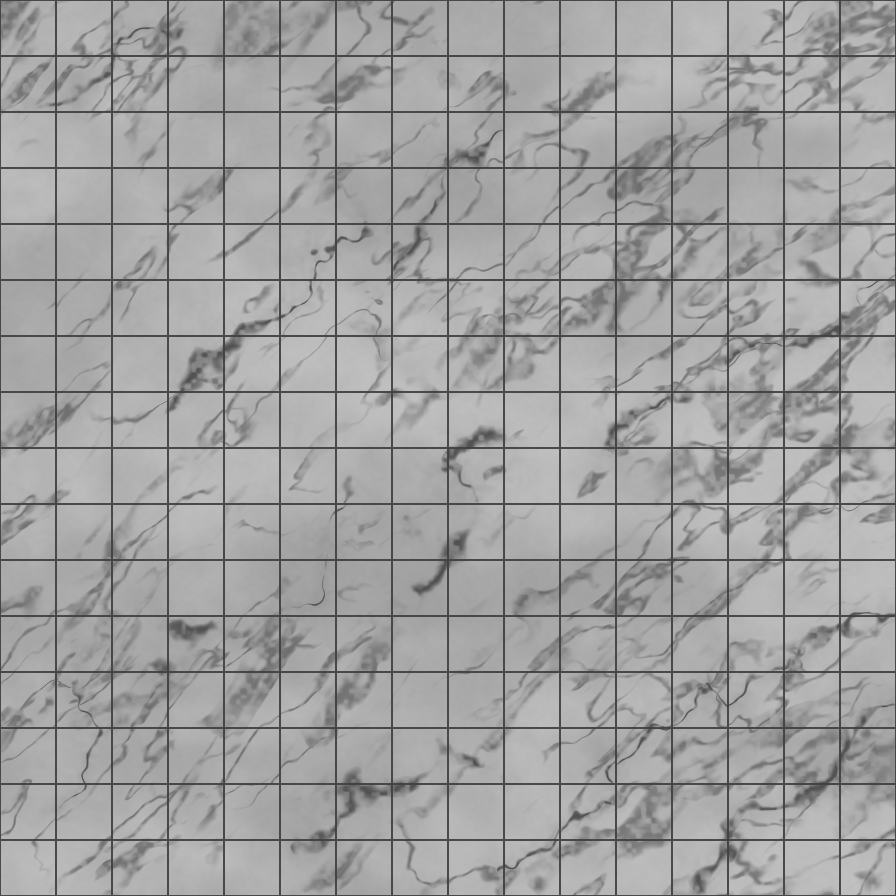
A WebGL 2 fragment shader for this texture:

```glsl
#version 300 es
precision highp float;
// Grey veined marble cut into a 16 by 16 grid of square tiles with thin dark grout.
// Stretched, warped noise gives the diagonal fine veins; roughened line segments
// give the main fissures; each tile gets a small shift in tone and position.

uniform vec2 u_resolution;
out vec4 fragColor;

const float TILES = 16.0;
const float GROUT_HALF = 0.0165;    // in tile widths
const float TILE_SHIFT = 0.005;     // in canvas widths
const float TILE_TONE = 0.014;
const float FINE_WIDTH = 0.042;
const float FINE_STRENGTH = 0.62;
const float FISSURE_STRENGTH = 0.95;
const vec3 STONE_DARK = vec3(0.645);
const vec3 STONE_LIGHT = vec3(0.745);
const vec3 VEIN = vec3(0.30);
const vec3 GROUT = vec3(0.25);

// Start and end of each main fissure, in canvas units.
const int FISSURES = 11;
const vec4 FISSURE[FISSURES] = vec4[](
    vec4(0.19, 0.23, 0.39, 0.43), vec4(0.19, 0.56, 0.39, 0.77),
    vec4(0.44, 0.33, 0.57, 0.52), vec4(0.44, 0.68, 0.56, 0.86),
    vec4(0.00, 0.87, 0.20, 0.97), vec4(0.55, 0.00, 0.82, 0.27),
    vec4(0.82, 0.27, 1.02, 0.32), vec4(0.74, 0.00, 1.02, 0.22),
    vec4(0.68, 0.52, 1.02, 0.67), vec4(0.07, 0.10, 0.14, 0.29),
    vec4(0.33, 0.09, 0.55, 0.14));

float hash(vec2 p) {
    return fract(sin(dot(p, vec2(127.1, 311.7))) * 43758.55);
}

float noise(vec2 p) {
    vec2 i = floor(p), f = fract(p);
    f = f * f * (3.0 - 2.0 * f);
    return mix(mix(hash(i), hash(i + vec2(1, 0)), f.x),
               mix(hash(i + vec2(0, 1)), hash(i + vec2(1, 1)), f.x), f.y);
}

float fbm(vec2 p) {
    float sum = 0.0, amp = 0.533;
    for (int i = 0; i < 4; i++) {
        sum += amp * noise(p);
        p = mat2(1.6, 1.2, -1.2, 1.6) * p + 7.3;
        amp *= 0.5;
    }
    return sum;
}

float segmentDistance(vec2 p, vec2 a, vec2 b) {
    vec2 ab = b - a;
    return length(p - a - ab * clamp(dot(p - a, ab) / dot(ab, ab), 0.0, 1.0));
}

// Thin broken veins that climb to the right and flatten out there.
float fineVeins(vec2 p) {
    vec2 flow = vec2(p.x + 0.7 * p.y, p.y - 0.95 * p.x + 0.2 * p.x * p.x);
    float corner = max(smoothstep(0.4, 1.0, p.x), smoothstep(0.55, 1.1, p.y - 0.4 * p.x));
    float veins = 0.0;
    for (int i = 0; i < 3; i++) {
        float layer = float(i);
        vec2 q = flow * vec2(3.0, 8.5) * (1.0 + 0.6 * layer) + 17.0 * layer;
        q += 0.9 * (fbm(p * 11.0 + 5.0 * layer) - 0.5);
        float ridge = 1.0 - smoothstep(0.0, FINE_WIDTH, abs(fbm(q) - 0.5));
        float gate = fbm(flow * vec2(5.0, 9.0) + 31.0 * layer) + 0.13 * corner;
        veins = max(veins, ridge * smoothstep(0.50, 0.70, gate));
    }
    return veins;
}

// Main fissures with ragged edges, uneven width and a faint stain around them.
float fissures(vec2 p) {
    vec2 rough = vec2(fbm(p * 12.0), fbm(p * 12.0 + 40.0)) - 0.5;
    vec2 ragged = vec2(noise(p * 75.0), noise(p * 75.0 + 9.0)) - 0.5;
    vec2 q = p + 0.13 * rough + 0.008 * ragged;
    float width = mix(0.003, 0.019, smoothstep(0.35, 0.75, fbm(p * 15.0 + 3.0)));
    float patches = smoothstep(0.28, 0.52, fbm(p * 19.0 + 60.0));
    float amount = 0.0;
    for (int i = 0; i < FISSURES; i++) {
        float d = segmentDistance(q, FISSURE[i].xy, FISSURE[i].zw);
        float core = (1.0 - smoothstep(0.0, width, d)) * patches;
        amount = max(amount, max(core, 0.16 * exp(-60.0 * d)));
    }
    return amount;
}

vec3 marble(vec2 p) {
    float cloud = 0.75 * fbm(p * vec2(3.0, 6.0) + 12.0) + 0.25 * fbm(p * 24.0);
    vec3 stone = mix(STONE_DARK, STONE_LIGHT, smoothstep(0.25, 0.70, cloud));
    stone += 0.012 * (noise(p * 220.0) - 0.5);
    float grain = mix(0.5, 1.0, smoothstep(0.15, 0.7, noise(p * 170.0)));
    float vein = max(FINE_STRENGTH * fineVeins(p), FISSURE_STRENGTH * fissures(p));
    return mix(stone, VEIN, vein * grain);
}

void main() {
    vec2 uv = gl_FragCoord.xy / u_resolution;
    vec2 grid = uv * TILES;
    vec2 tile = floor(grid);

    // Each tile is cut slightly out of register with its neighbours.
    vec2 shift = vec2(hash(tile + 2.0), hash(tile + 51.0)) - 0.5;
    vec3 color = marble(uv + TILE_SHIFT * shift);
    color += TILE_TONE * (hash(tile + 90.0) - 0.5);

    // Grout, smoothed over one pixel.
    vec2 edge = 0.5 - abs(fract(grid) - 0.5);
    vec2 cover = clamp((GROUT_HALF - edge) * u_resolution / TILES + 0.5, 0.0, 1.0);
    color = mix(color, GROUT, max(cover.x, cover.y));
    fragColor = vec4(color, 1.0);
}
```
